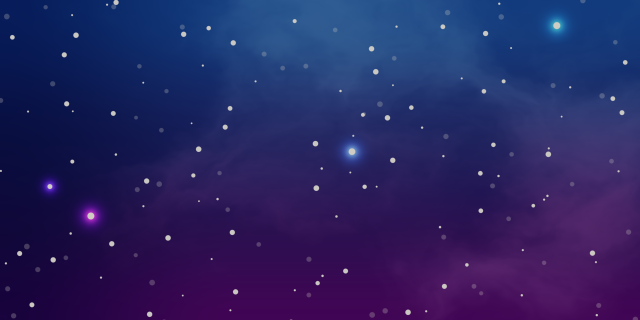
This background is drawn by a Shadertoy shader. Its source:

```glsl
// Night sky: blue to violet gradient with soft nebula clouds, round stars and four glowing suns.
#define CLOUD_SCALE 2.6
#define CLOUD_WARP 0.35
#define CLOUD_OPACITY 0.58
#define STAR_CELL 0.27
#define STAR_DENSITY 0.9
#define STAR_RADIUS 0.0088
#define SPECK_RADIUS 0.0034
#define FAINT_OPACITY 0.27
#define HALO_RADIUS 0.036
#define STAR_COLOR vec3(0.81, 0.80, 0.77)

vec3 hash3(vec2 p) {
    vec3 q = fract(vec3(p.xyx) * vec3(0.1031, 0.1030, 0.0973));
    q += dot(q, q.yxz + 33.33);
    return fract((q.xxy + q.yzz) * q.zyx);
}

float cornerSlope(vec2 cell, vec2 offset) {
    float angle = 6.2832 * hash3(cell + 71.0).x;
    return dot(vec2(cos(angle), sin(angle)), offset);
}

float gradientNoise(vec2 p) {
    vec2 i = floor(p), f = p - i;
    vec2 u = f * f * f * (f * (f * 6.0 - 15.0) + 10.0);
    vec2 e = vec2(1.0, 0.0);
    float low = mix(cornerSlope(i, f), cornerSlope(i + e, f - e), u.x);
    float high = mix(cornerSlope(i + e.yx, f - e.yx), cornerSlope(i + 1.0, f - 1.0), u.x);
    return mix(low, high, u.y);
}

float fbm(vec2 p) {
    float sum = 0.0, weight = 0.6;
    for (int i = 0; i < 5; i++) {
        sum += weight * gradientNoise(p);
        p = mat2(1.6, 1.2, -1.2, 1.6) * p + 5.3;
        weight *= 0.5;
    }
    return sum;
}

float blob(vec2 p, vec2 center, vec2 size) {
    vec2 d = (p - center) / size;
    return exp(-dot(d, d));
}

float disc(float dist, float radius) {
    float pixel = 1.0 / iResolution.y;
    return 1.0 - smoothstep(radius - 0.7 * pixel, radius + 0.7 * pixel, dist);
}

vec3 skyGradient(vec2 p) {
    vec3 c = mix(vec3(0.25, 0.02, 0.33), vec3(0.17, 0.06, 0.31), smoothstep(0.0, 0.3, p.y));
    c = mix(c, vec3(0.09, 0.11, 0.34), smoothstep(0.22, 0.58, p.y));
    c = mix(c, vec3(0.07, 0.23, 0.49), smoothstep(0.5, 1.0, p.y));
    return c * mix(vec3(0.38, 0.48, 0.72), vec3(1.0), smoothstep(0.0, 0.75, p.x));
}

vec3 addClouds(vec3 c, vec2 p) {
    vec2 q = p * vec2(0.85, 1.15) * CLOUD_SCALE;
    vec2 warp = vec2(fbm(q + 3.1), fbm(q + 17.7));
    float billow = fbm(q + CLOUD_WARP * 4.0 * warp + 9.4);
    vec2 s = p + 0.2 * warp;
    float mask = blob(s, vec2(1.10, 0.92), vec2(0.50, 0.38))
               + blob(s, vec2(1.83, 0.46), vec2(0.30, 0.34))
               + 0.7 * blob(s, vec2(1.50, 0.15), vec2(0.35, 0.14))
               + 0.5 * blob(s, vec2(0.75, 0.42), vec2(0.45, 0.20));
    float cover = smoothstep(0.1, 1.05, 0.85 * mask + 0.55 * billow);
    vec3 tint = mix(vec3(0.45, 0.22, 0.50), vec3(0.27, 0.46, 0.64), smoothstep(0.3, 0.9, p.y));
    return mix(c, tint, CLOUD_OPACITY * cover);
}

// Jittered, rotated grids: bright stars, tiny specks and faint stars in turn.
vec3 addStars(vec3 c, vec2 p) {
    for (int layer = 0; layer < 6; layer++) {
        int kind = layer % 3;
        float turn = 0.4 + float(layer) * 1.1;
        mat2 rot = mat2(cos(turn), sin(turn), -sin(turn), cos(turn));
        vec2 g = rot * p / STAR_CELL + 40.0 + 13.7 * float(layer);
        vec3 h = hash3(floor(g) + 7.0 * float(layer));
        vec3 k = hash3(floor(g) + 150.0);
        float radius = kind == 1 ? SPECK_RADIUS * mix(0.75, 1.1, h.z)
                                 : STAR_RADIUS * mix(0.6, 1.0, sqrt(h.z));
        float dist = length(fract(g) - mix(vec2(0.05), vec2(0.95), h.xy)) * STAR_CELL;
        float opacity = (kind == 2 ? FAINT_OPACITY : 0.97) * step(k.x, STAR_DENSITY);
        c = mix(c, STAR_COLOR, opacity * disc(dist, radius));
    }
    return c;
}

// Each sun is x, y and size, with an inner and an outer halo colour.
vec3 addSuns(vec3 c, vec2 p) {
    vec3 suns[4] = vec3[4](vec3(1.74, 0.92, 1.0), vec3(1.10, 0.526, 0.95),
                           vec3(0.284, 0.325, 1.0), vec3(0.156, 0.417, 0.7));
    vec3 inner[4] = vec3[4](vec3(0.30, 0.78, 0.76), vec3(0.55, 0.72, 0.80),
                            vec3(0.88, 0.24, 0.80), vec3(0.50, 0.28, 0.92));
    vec3 outer[4] = vec3[4](vec3(0.10, 0.46, 0.76), vec3(0.22, 0.36, 0.80),
                            vec3(0.42, 0.06, 0.74), vec3(0.28, 0.06, 0.74));
    for (int i = 0; i < 4; i++) {
        float dist = length(p - suns[i].xy);
        float d = dist / (HALO_RADIUS * suns[i].z);
        c = mix(c, outer[i], 0.85 * exp(-d * d));
        c = mix(c, inner[i], 0.9 * exp(-4.0 * d * d));
        c = mix(c, STAR_COLOR, disc(dist, 0.0108 * suns[i].z));
    }
    return c;
}

void mainImage(out vec4 fragColor, in vec2 fragCoord) {
    vec2 p = fragCoord / iResolution.y;
    vec3 color = addClouds(skyGradient(p), p);
    color = addSuns(addStars(color, p), p);
    fragColor = vec4(color, 1.0);
}
```
